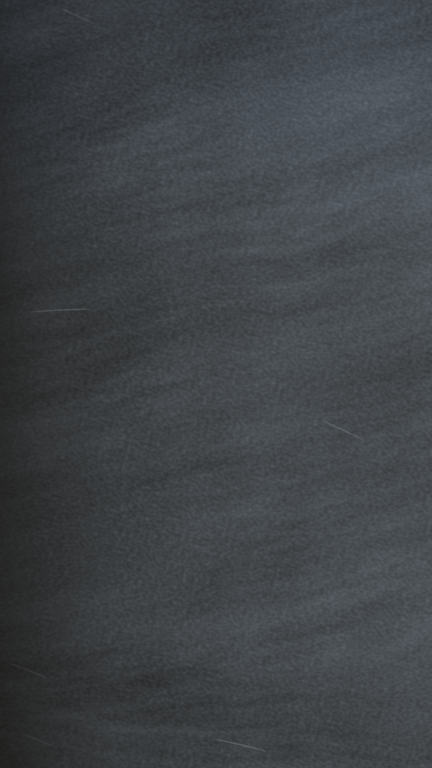
Write a Shadertoy shader that draws this texture.

```glsl
// A worn slate chalkboard: light falls off toward the left edge, eraser
// smears run slightly uphill, and fine chalk grain covers everything.
// Sheared, stretched gradient noise gives the smears; a loop adds scratches.

const vec3 SLATE_DARK = vec3(0.130, 0.130, 0.126);
const vec3 SLATE_LIGHT = vec3(0.330, 0.354, 0.376);
const vec3 BLUE_TINT = vec3(-0.006, 0.000, 0.012);
const vec3 CHALK = vec3(0.52, 0.55, 0.58);

const float EDGE_TONE = 0.10;      // tone at the left edge
const float LIGHT_GAIN = 0.72;     // rise of tone toward the right
const float LIGHT_FALLOFF = 3.0;
const float SMEAR_SLOPE = 0.24;    // uphill slope of the eraser smears
const float SMEAR_AMOUNT = 0.22;
const float STREAK_AMOUNT = 0.20;
const float FIBRE_AMOUNT = 0.15;
const float GRAIN_AMOUNT = 0.24;
const float GRAIN_SCALE = 233.0;   // grains per canvas height
const int SCRATCH_COUNT = 7;
const float SCRATCH_WIDTH = 0.0007;

vec2 hash2(vec2 p) {
    vec3 q = fract(p.xyx * vec3(0.1031, 0.1030, 0.0973));
    q += dot(q, q.yzx + 33.33);
    return fract((q.xx + q.yz) * q.zy);
}

vec2 gradientAt(vec2 cell) {
    float angle = 6.28318 * hash2(cell).x;
    return vec2(cos(angle), sin(angle));
}

float gradientNoise(vec2 p) {
    vec2 i = floor(p), f = fract(p);
    vec2 u = f * f * f * (f * (f * 6.0 - 15.0) + 10.0);
    vec2 e = vec2(1.0, 0.0);
    float a = dot(gradientAt(i), f);
    float b = dot(gradientAt(i + e.xy), f - e.xy);
    float c = dot(gradientAt(i + e.yx), f - e.yx);
    float d = dot(gradientAt(i + e.xx), f - e.xx);
    return mix(mix(a, b, u.x), mix(c, d, u.x), u.y);
}

// Broad light: dim left side, soft pools, darker top and lower corner.
float boardLight(vec2 uv) {
    float tone = EDGE_TONE + LIGHT_GAIN * (1.0 - exp(-LIGHT_FALLOFF * uv.x));
    vec2 pool = (uv - vec2(0.62, 0.70)) / vec2(0.38, 0.13);
    vec2 glow = (uv - vec2(1.00, 0.83)) / vec2(0.35, 0.09);
    tone += 0.10 * exp(-dot(pool, pool)) + 0.10 * exp(-dot(glow, glow));
    tone -= 0.14 * smoothstep(0.87, 1.0, uv.y) * smoothstep(0.0, 0.4, uv.x);
    tone += 0.10 * smoothstep(0.55, 0.9, uv.y) * (1.0 - smoothstep(0.0, 0.4, uv.x));
    tone -= 0.10 * smoothstep(0.25, 0.0, uv.y);
    return tone;
}

// Eraser marks at three scales along a gently bent direction.
float eraserMarks(vec2 p) {
    float slope = SMEAR_SLOPE * mix(-0.3, 1.0, smoothstep(0.03, 0.22, p.y));
    float bend = 0.025 * gradientNoise(p * vec2(3.0, 4.0) + 7.0);
    vec2 s = vec2(p.x, p.y - slope * (p.x - 0.28) + bend);
    float patches = 0.75 + 0.9 * gradientNoise(p * vec2(4.0, 6.0) + 31.0);
    float marks = SMEAR_AMOUNT * gradientNoise(s * vec2(2.6, 9.0) + 3.0);
    marks += STREAK_AMOUNT * patches * gradientNoise(s * vec2(5.0, 29.0) + 17.0);
    marks += FIBRE_AMOUNT * patches * gradientNoise(s * vec2(17.0, 88.0) + 53.0);
    marks += 0.07 * gradientNoise(p * vec2(16.0, 2.5) + 71.0);
    return marks;
}

float chalkGrain(vec2 p) {
    mat2 turn = mat2(0.97, 0.24, -0.24, 0.97);
    vec2 g = turn * p * GRAIN_SCALE;
    float fine = gradientNoise(g * vec2(0.85, 1.1));
    float coarse = gradientNoise(g * 0.46 + 91.0);
    return fine + 0.45 * coarse + 0.5 * smoothstep(0.38, 0.7, fine);
}

// Thin faint scratches with tapered ends.
float scratches(vec2 p, float aspect, float pixel) {
    float cover = 0.0;
    for (int k = 0; k < SCRATCH_COUNT; k++) {
        vec2 seed = vec2(float(k) + 2.0, 5.0);
        vec2 place = hash2(seed), shape = hash2(seed + 40.0);
        float angle = mix(-0.55, 0.25, shape.x);
        vec2 along = vec2(cos(angle), sin(angle));
        vec2 d = p - place * vec2(aspect, 1.0);
        float t = dot(d, along) / mix(0.015, 0.045, shape.y);
        float side = abs(dot(d, vec2(-along.y, along.x)) + 0.001 * t * t);
        float line = 1.0 - smoothstep(0.0, SCRATCH_WIDTH + pixel, side);
        float taper = 1.0 - smoothstep(0.5, 1.0, abs(t));
        cover = max(cover, line * taper * mix(0.12, 0.4, shape.y));
    }
    return cover;
}

void mainImage(out vec4 fragColor, in vec2 fragCoord) {
    vec2 uv = fragCoord / iResolution.xy;
    vec2 p = fragCoord / iResolution.y;
    float aspect = iResolution.x / iResolution.y;

    // Marks and grain fade where little light reaches the board.
    float light = boardLight(uv);
    float visible = mix(0.4, 1.0, smoothstep(0.05, 0.6, light));
    float tone = light + visible * (eraserMarks(p) + GRAIN_AMOUNT * chalkGrain(p));

    vec3 color = mix(SLATE_DARK, SLATE_LIGHT, clamp(tone, -0.1, 1.25));
    color += BLUE_TINT * smoothstep(0.55, 1.0, uv.y);
    color = mix(color, CHALK, visible * scratches(p, aspect, 1.0 / iResolution.y));
    fragColor = vec4(color, 1.0);
}
```
